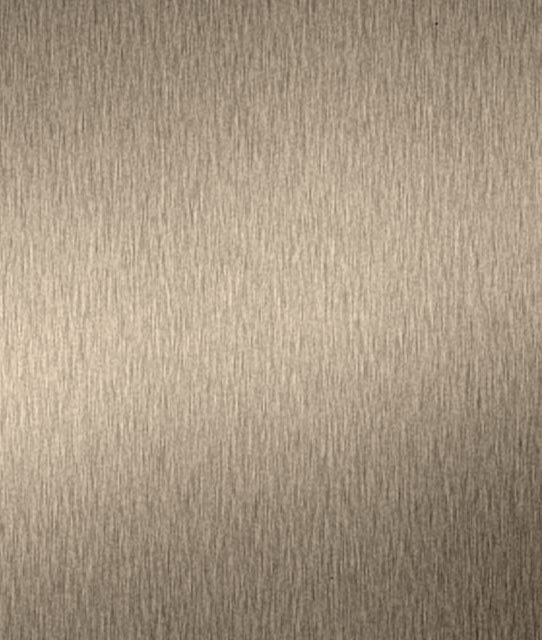
Reproduce this texture procedurally as a WebGL 1 fragment shader.

```glsl
precision highp float;
// Brushed warm metal: fine short upright grain over a tilted band of soft light.
// Grain is stretched value noise whose columns slide independently, embossed
// sideways into light and dark edges; speckle, scratches and rare pits follow.

uniform vec2 u_resolution;

#define SHADOW_COLOR vec3(0.42, 0.37, 0.31)
#define LIGHT_COLOR vec3(0.82, 0.75, 0.66)
#define FINE_CELLS vec2(330.0, 48.0)
#define BROAD_CELLS vec2(200.0, 29.0)
#define SPECKLE_CELLS vec2(400.0, 250.0)
#define SCRATCH_CELLS vec2(300.0, 36.0)
#define FINE_GAIN 0.165
#define BROAD_GAIN 0.10
#define SPECKLE_GAIN 0.16
#define SCRATCH_GAIN 0.18
#define PIT_CHANCE 0.015

float hash(vec2 cell) {
  vec3 q = fract(cell.xyx * vec3(0.1031, 0.1030, 0.0973));
  q += dot(q, q.yzx + 33.33);
  return fract((q.x + q.y) * q.z);
}

// Smooth noise along one column, shifted by its own random offset.
float columnNoise(float column, float y, float seed) {
  y += 17.0 * hash(vec2(column, seed));
  float row = floor(y);
  float blend = smoothstep(0.0, 1.0, y - row);
  vec2 cell = vec2(column + seed * 7.0, row + seed);
  return mix(hash(cell), hash(cell + vec2(0.0, 1.0)), blend);
}

// Streaked noise from -1 to 1; cells sets the strokes per canvas height.
float streaks(vec2 p, vec2 cells, float seed) {
  p *= cells;
  float column = floor(p.x);
  float blend = smoothstep(0.0, 1.0, p.x - column);
  float value = mix(columnNoise(column, p.y, seed),
                    columnNoise(column + 1.0, p.y, seed), blend);
  return 2.0 * value - 1.0;
}

// Streaks lit from one side, so each stroke pairs a bright and a dark edge.
float relief(vec2 p, vec2 cells, float seed) {
  vec2 neighbor = p + vec2(1.1 / cells.x, 0.0);
  return streaks(p, cells, seed) - 0.6 * streaks(neighbor, cells, seed);
}

// Soft reflection, rising to the right and fading faster below than above.
float sheen(vec2 uv) {
  float offset = uv.y - mix(0.42, 0.62, uv.x);
  float spread = mix(0.33, 0.44, smoothstep(-0.1, 0.1, offset));
  float band = exp(-offset * offset / (spread * spread));
  float rightFade = 0.20 * smoothstep(0.55, 1.0, uv.x);
  float leftGlow = 0.10 * band * (1.0 - smoothstep(0.0, 0.35, uv.x));
  return 0.11 + 0.79 * band - rightFade + leftGlow;
}

// Rare small dark dots, one candidate per grid cell.
float pits(vec2 p) {
  vec2 grid = p * 14.0;
  vec2 cell = floor(grid);
  vec2 center = 0.2 + 0.6 * vec2(hash(cell + 3.1), hash(cell + 8.7));
  float spot = 1.0 - smoothstep(0.015, 0.045, length(grid - cell - center));
  return spot * step(hash(cell + 21.0), PIT_CHANCE);
}

void main() {
  vec2 uv = gl_FragCoord.xy / u_resolution;
  vec2 p = gl_FragCoord.xy / u_resolution.y;

  // Layered grain, from strokes to fine speckle.
  float grain = FINE_GAIN * relief(p, FINE_CELLS, 1.0)
              + BROAD_GAIN * relief(p, BROAD_CELLS, 5.0)
              + SPECKLE_GAIN * streaks(p, SPECKLE_CELLS, 9.0);
  float scratch = smoothstep(0.45, 1.0, streaks(p, SCRATCH_CELLS, 17.0));

  float tone = sheen(uv) + grain + 0.02 - SCRATCH_GAIN * scratch;
  tone -= 0.6 * pits(p);

  vec3 color = mix(SHADOW_COLOR, LIGHT_COLOR, tone);
  gl_FragColor = vec4(clamp(color, 0.0, 1.0), 1.0);
}
```
